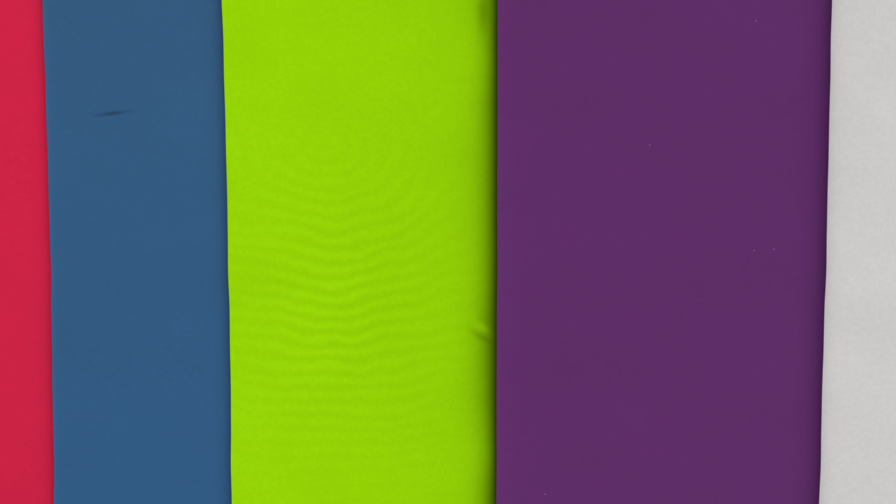
Give the GLSL for this texture, as a Shadertoy shader.

```glsl
// Five overlapping lengths of plain cloth hanging side by side.
// Bowed boundary curves split the bands; exponential falloffs shade each fold,
// and value noise adds weave, soft mottling, ripples and a few creases.

// Boundaries: x at the bottom, x at the top, sideways bow at mid height
const vec3 RED_EDGE    = vec3(0.0600, 0.0470, 0.0025);
const vec3 BLUE_EDGE   = vec3(0.2585, 0.2474, 0.0015);
const vec3 GREEN_EDGE  = vec3(0.5536, 0.5550, 0.0003);
const vec3 PURPLE_EDGE = vec3(0.9140, 0.9284, 0.0010);

const vec3 RED    = vec3(0.800, 0.138, 0.270);
const vec3 BLUE   = vec3(0.195, 0.355, 0.515);
const vec3 GREEN  = vec3(0.575, 0.815, 0.025);
const vec3 PURPLE = vec3(0.368, 0.180, 0.405);
const vec3 WHITE  = vec3(0.800, 0.792, 0.788);

// Shadows beside each fold: width, strength
const vec2 RED_SHADE    = vec2(0.0050, 0.22);
const vec2 BLUE_SHADE   = vec2(0.0055, 0.30);
const vec2 GREEN_SHADE  = vec2(0.0125, 0.75);
const vec2 PURPLE_SHADE = vec2(0.0095, 0.38);
const vec2 WHITE_SHADE  = vec2(0.0060, 0.10);

const float EDGE_SOFTNESS = 0.0011;
const float WEAVE_SCALE = 330.0;
const float WEAVE_AMOUNT = 0.022;
const float MOTTLE_AMOUNT = 0.035;
const float RIPPLE_AMOUNT = 0.022;
const float SPECK_SCALE = 34.0;

float hash(vec2 p) {
    vec3 q = fract(vec3(p.xyx) * 0.1031);
    q += dot(q, q.yzx + 33.33);
    return fract((q.x + q.y) * q.z);
}

float noise(vec2 p) {
    vec2 cell = floor(p), f = fract(p);
    f = f * f * (3.0 - 2.0 * f);
    return mix(mix(hash(cell), hash(cell + vec2(1, 0)), f.x),
               mix(hash(cell + vec2(0, 1)), hash(cell + vec2(1, 1)), f.x), f.y);
}

float fbm(vec2 p) {
    float sum = 0.0, amp = 0.5;
    for (int i = 0; i < 4; i++) {
        sum += amp * noise(p);
        p = p * 2.03 + 17.0;
        amp *= 0.5;
    }
    return sum / 0.9375;
}

// Signed distance to a boundary, positive on its right
float fromEdge(vec3 edge, vec2 uv) {
    return uv.x - mix(edge.x, edge.y, uv.y) - edge.z * 4.0 * uv.y * (1.0 - uv.y);
}

float foldShade(float d, vec2 shade) {
    return 1.0 - shade.y * exp(-max(d, 0.0) / shade.x);
}

// Soft elliptical spot, tilted by a slope
float spot(vec2 p, vec2 centre, vec2 size, float slope) {
    vec2 q = p - centre;
    q.y -= slope * q.x;
    q /= size;
    return exp(-dot(q, q));
}

void mainImage(out vec4 fragColor, in vec2 fragCoord) {
    vec2 uv = fragCoord / iResolution.xy;
    vec2 p = fragCoord / iResolution.x;
    float soft = max(EDGE_SOFTNESS, 0.75 / iResolution.x);

    // Distances, with a slight hand-cut waver
    float waver = (noise(vec2(uv.y * 13.0, 4.0)) - 0.5) * 0.0014;
    float dRed = fromEdge(RED_EDGE, uv) + waver;
    float dBlue = fromEdge(BLUE_EDGE, uv) - waver;
    float dGreen = fromEdge(GREEN_EDGE, uv) + waver * 0.4;
    float dPurple = fromEdge(PURPLE_EDGE, uv) + waver;

    // Red and blue cloth
    vec3 red = RED * foldShade(-dRed, RED_SHADE) * (0.98 + 0.04 * uv.y);
    vec3 blue = BLUE * foldShade(-dBlue, BLUE_SHADE);
    blue *= 1.0 + 0.10 * exp(-max(dRed, 0.0) / 0.003);
    blue *= 1.0 - 0.22 * spot(p, vec2(0.125, 0.436), vec2(0.016, 0.0022), 0.12);
    blue += vec3(0.012, 0.0, -0.018) * uv.y;

    // Green cloth: curved ripples, then the rounded fold on its right
    vec2 bend = p - vec2(0.36, 0.40);
    float phase = length(bend * vec2(0.65, 1.0)) * 390.0 + 11.0 * fbm(p * 16.0);
    float rippleMask = spot(p, vec2(0.38, 0.22), vec2(0.11, 0.15), 0.0);
    float ripple = sin(phase) * rippleMask * RIPPLE_AMOUNT;
    vec2 shade = GREEN_SHADE * vec2(0.78 + 0.44 * noise(vec2(uv.y * 9.0, p.x * 20.0)), 1.0);
    vec3 green = GREEN * foldShade(-dGreen, shade) * (1.0 + ripple);
    green *= 0.985 + 0.03 * smoothstep(0.55, 0.28, uv.x);
    green *= 1.0 - 0.10 * spot(p, vec2(0.536, 0.187), vec2(0.012, 0.004), -0.55);
    green *= 1.0 + 0.13 * spot(p, vec2(0.540, 0.196), vec2(0.010, 0.005), -0.55);
    green *= 1.0 - 0.14 * spot(p, vec2(0.539, 0.548), vec2(0.006, 0.022), 0.0);

    // Purple cloth with sparse lint
    vec3 purple = PURPLE * foldShade(-dPurple, PURPLE_SHADE);
    purple *= 1.0 + 0.05 * exp(-max(dGreen, 0.0) / 0.012);
    vec2 cell = floor(p * SPECK_SCALE);
    vec2 lint = fract(p * SPECK_SCALE) - 0.25 - 0.5 * vec2(hash(cell + 3.0), hash(cell + 8.0));
    purple += 0.10 * step(0.975, hash(cell)) * smoothstep(0.055, 0.015, length(lint));

    vec3 white = WHITE * foldShade(dPurple, WHITE_SHADE);

    // Stack the bands from left to right
    vec3 col = mix(red, blue, smoothstep(-soft, soft, dRed));
    col = mix(col, green, smoothstep(-soft, soft, dBlue));
    col = mix(col, purple, smoothstep(-soft, soft, dGreen));
    col = mix(col, white, smoothstep(-soft, soft, dPurple));

    // Weave and broad mottling
    float weave = noise(p * WEAVE_SCALE) - 0.5;
    float mottle = fbm(p * vec2(14.0, 20.0)) - 0.5;
    col *= 1.0 + WEAVE_AMOUNT * weave + MOTTLE_AMOUNT * mottle;
    fragColor = vec4(clamp(col, 0.0, 1.0), 1.0);
}
```
